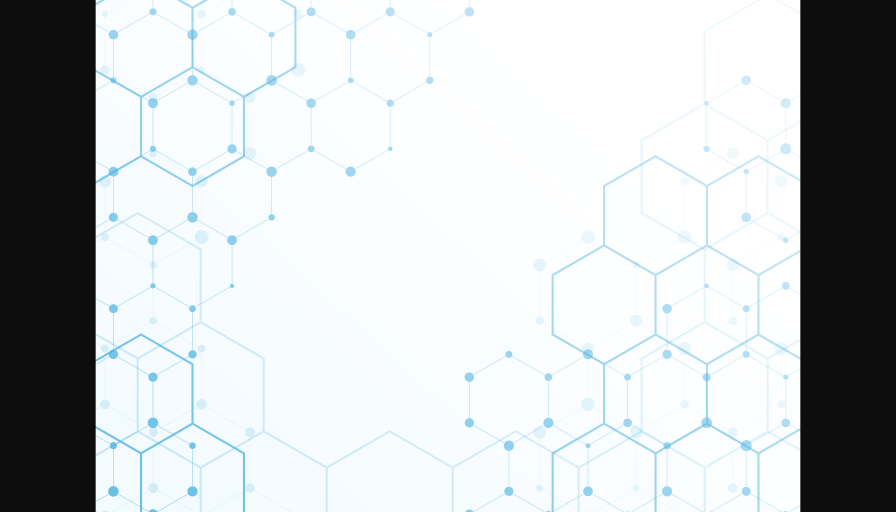
A WebGL 1 fragment shader for this background:

```glsl
precision highp float;
// Pale panel between dark side bars, with four layers of blue hexagon outlines and node dots.

uniform vec2 u_resolution;

#define DESIGN_WIDTH 768.0
#define PANEL_LEFT 82.0
#define PANEL_RIGHT 686.0
#define BAR_COLOR vec3(0.052)
#define PALE_BLUE vec3(0.957, 0.984, 0.998)
#define INK_BLUE vec3(0.30, 0.70, 0.88)
#define BOLD_LINE 1.8
#define THIN_LINE 0.7

const float SIXTH_TURN = 1.04719755;

// Layer numbers
const int BOLD = 0;
const int WIDE = 1;
const int NODES = 2;
const int GHOSTS = 3;

float hash(vec2 p) {
  vec3 q = fract(vec3(p.xyx) * 0.1031);
  q += dot(q, q.yzx + 33.33);
  return fract((q.x + q.y) * q.z);
}

// Which cells of each lattice are drawn, by row and centre x
bool cellShown(int layer, float row, float x) {
  if (layer == BOLD) {
    bool corner = (row < 0.5 && x < 220.0) || (row > 2.5 && x < 175.0);
    return corner || (row > 0.5 && x > 500.0);
  }
  if (layer == WIDE) {
    bool leftSide = row > -1.5 && x < 180.0;
    return row > 0.5 || leftSide || (row > -3.5 && x > 590.0);
  }
  if (layer == NODES) {
    float reach = 240.0 - 35.0 * row + (row < 0.5 ? 70.0 : 0.0);
    bool leftSide = x < reach || (row > 4.5 && x < 140.0);
    bool rightSide = (row > 3.5 && x > 430.0) || (row > 2.5 && x > 600.0);
    bool upperRight = row > -0.5 && row < 1.5 && x > 630.0;
    return leftSide || rightSide || upperRight;
  }
  bool rightSide = (row > -0.5 && x > 495.0) || (row > -1.5 && x > 620.0);
  return x < 110.0 + 35.0 * abs(row) || rightSide;
}

// Distance to the outline of a hexagon with its point up
float hexOutline(vec2 p, float halfWidth) {
  p = abs(p);
  return abs(max(p.x, 0.5 * p.x + 0.8660254 * p.y) - halfWidth);
}

float lineCoverage(float d, float width, float pixel) {
  return clamp(0.5 * (width + pixel) - d, 0.0, min(width, pixel)) / pixel;
}

// Coverage of one lattice: x holds outlines, y holds corner dots
vec2 lattice(int layer, vec2 p, vec2 origin, float cellWidth,
             float lineWidth, vec2 dotRange, float pixel) {
  float radius = cellWidth / 1.7320508;
  float rowHeight = 1.5 * radius;
  float nearRow = floor((p.y - origin.y) / rowHeight + 0.5);
  vec2 coverage = vec2(0.0);
  for (int j = -1; j <= 1; j++) {
    float row = nearRow + float(j);
    float shift = 0.5 * mod(row, 2.0);
    float nearColumn = floor((p.x - origin.x) / cellWidth - shift + 0.5);
    for (int i = -1; i <= 1; i++) {
      vec2 center = vec2((nearColumn + float(i) + shift) * cellWidth, row * rowHeight);
      if (!cellShown(layer, row, center.x + origin.x)) continue;
      vec2 local = p - origin - center;
      float outline = hexOutline(local, 0.5 * cellWidth);
      coverage.x = max(coverage.x, lineCoverage(outline, lineWidth, pixel));
      if (dotRange.y > 0.0) {
        // Nearest corner, with a size shared by all cells that meet there
        float angle = (floor(atan(local.y, local.x + 1e-4) / SIXTH_TURN) + 0.5) * SIXTH_TURN;
        vec2 corner = radius * vec2(cos(angle), sin(angle));
        vec2 id = floor((center + corner) / vec2(0.5 * cellWidth, 0.5 * radius) + 0.5);
        float size = mix(dotRange.x, dotRange.y, hash(id + 57.0));
        float disc = clamp((size - length(local - corner)) / pixel + 0.5, 0.0, 1.0);
        coverage.y = max(coverage.y, disc);
      }
    }
  }
  return coverage;
}

void main() {
  // Design units, with y running down from the top edge
  float pixel = DESIGN_WIDTH / u_resolution.x;
  vec2 p = vec2(gl_FragCoord.x, u_resolution.y - gl_FragCoord.y) * pixel;

  // Panel gradient, white towards the upper right
  float light = smoothstep(-0.35, 0.75, (p.x - 1.1 * p.y) / DESIGN_WIDTH + 0.12);
  vec3 color = mix(PALE_BLUE, vec3(1.0), light);

  // Ink is strongest at the lower left
  float ink = clamp(0.6 - 0.0006 * p.x + 0.0007 * p.y, 0.0, 1.0);

  vec2 ghosts = lattice(GHOSTS, p, vec2(504.0, 251.0), 82.8, THIN_LINE, vec2(2.5, 6.2), pixel);
  color = mix(color, INK_BLUE, ink * max(0.12 * ghosts.x, 0.25 * ghosts.y));

  vec2 wide = lattice(WIDE, p, vec2(172.0, 338.5), 108.0, BOLD_LINE, vec2(0.0), pixel);
  color = mix(color, INK_BLUE, ink * 0.33 * wide.x);

  vec2 nodes = lattice(NODES, p, vec2(165.0, 108.0), 67.8, THIN_LINE, vec2(1.8, 4.8), pixel);
  color = mix(color, INK_BLUE, ink * max(0.55 * nodes.x, nodes.y));

  vec2 bold = lattice(BOLD, p, vec2(165.0, 108.5), 88.2, BOLD_LINE, vec2(0.0), pixel);
  color = mix(color, INK_BLUE, ink * bold.x);

  // Dark side bars
  float inset = min(p.x - PANEL_LEFT, PANEL_RIGHT - p.x);
  color = mix(BAR_COLOR, color, clamp(inset / pixel + 0.5, 0.0, 1.0));
  gl_FragColor = vec4(color, 1.0);
}
```
